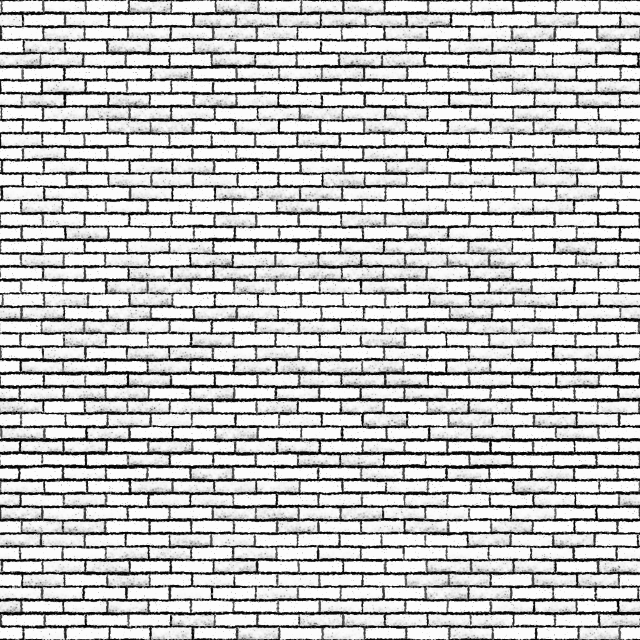
This texture map is drawn by a WebGL 2 fragment shader. Its source:

```glsl
#version 300 es
precision highp float;
// Running-bond brick wall in black and white: pale bricks, rough dark mortar.
// Joints are jittered distance bands roughened by cellular grain; hashed
// bricks carry speckled soot that gathers along their lower edges.

uniform vec2 u_resolution;
out vec4 fragColor;

const vec2 BRICKS = vec2(15.0, 48.0);        // repeats across and down
const vec3 BRICK_COLOR = vec3(0.99);
const vec3 MORTAR_COLOR = vec3(0.015);

// Lengths below are in units of one course height
const float BED_HALF_WIDTH = 0.088;          // horizontal joints
const float BED_VARIATION = 0.045;
const float HEAD_HALF_WIDTH = 0.068;         // vertical joints
const float HEAD_VARIATION = 0.03;
const float EDGE_SOFTNESS = 0.052;
const float EDGE_ROUGHNESS = 0.085;
const float WOBBLE = 0.035;

// Offsets in units of one brick length
const float COURSE_SHIFT = 0.09;
const float JOINT_JITTER = 0.05;

const float GRAIN_CELLS = 280.0;
const float SOOT_STRENGTH = 0.85;
const float SPECK_STRENGTH = 0.3;
const float TAU = 6.2831853;

float hash(vec2 p) {
    vec3 q = fract(p.xyx * vec3(0.1031, 0.1030, 0.0973));
    q += dot(q, q.yzx + 33.33);
    return fract((q.x + q.y) * q.z);
}

// Tiling cellular grain: soft dots of random strength
float cellGrain(vec2 uv) {
    vec2 p = uv * GRAIN_CELLS;
    vec2 cell = floor(p);
    float grain = 0.0;
    for (int y = -1; y <= 1; y++) {
        for (int x = -1; x <= 1; x++) {
            vec2 neighbor = cell + vec2(x, y);
            vec2 id = mod(neighbor, GRAIN_CELLS);
            vec2 center = neighbor + vec2(hash(id), hash(id + 311.7));
            float dot01 = 1.0 - smoothstep(0.15, 0.9, distance(p, center));
            grain = max(grain, dot01 * hash(id + 57.3));
        }
    }
    return grain;
}

// Tiling layered sines, about -1 to 1
float waves(vec2 uv) {
    vec2 a = uv * TAU;
    return 0.45 * sin(7.0 * a.x + 11.0 * a.y + 2.0 * sin(3.0 * a.y))
         + 0.35 * sin(19.0 * a.x - 23.0 * a.y + 1.7)
         + 0.20 * sin(43.0 * a.x + 31.0 * a.y + 4.1);
}

// Coverage of a joint, softened by at least half a pixel
float jointBand(float dist, float halfWidth, float pixel) {
    float soft = length(vec2(EDGE_SOFTNESS, 0.5 * pixel));
    return 1.0 - smoothstep(halfWidth - soft, halfWidth + soft, dist);
}

void main() {
    vec2 uv = gl_FragCoord.xy / u_resolution;
    float pixel = BRICKS.y / u_resolution.y;
    float grain = cellGrain(uv);
    float rough = (grain - 0.4) * EDGE_ROUGHNESS;

    // Courses are counted from the top
    float v = (1.0 - uv.y) * BRICKS.y + WOBBLE * waves(uv);
    float course = mod(floor(v), BRICKS.y);
    float drop = fract(v);

    // Staggered vertical joints, shifted per course and per joint
    float shift = (hash(vec2(course, 17.0)) - 0.5) * COURSE_SHIFT;
    float u = uv.x * BRICKS.x + 0.5 * mod(course, 2.0) - shift;
    float joint = floor(u + 0.5);
    vec2 jointId = vec2(mod(joint, BRICKS.x), course);
    float jointPos = joint + (hash(jointId + 5.0) - 0.5) * JOINT_JITTER;
    float headDist = abs(u - jointPos) * BRICKS.y / BRICKS.x;
    float headWidth = HEAD_HALF_WIDTH + HEAD_VARIATION * (hash(jointId + 71.0) - 0.5);
    float headInk = jointBand(headDist + rough, headWidth, pixel);
    headInk *= mix(0.65, 1.0, hash(jointId + 29.0));

    // Horizontal joints vary by line and by the brick beside them
    vec2 brickId = vec2(mod(joint - step(u, jointPos), BRICKS.x), course);
    float line = floor(v + 0.5);
    float lineHash = hash(vec2(mod(line, BRICKS.y), 43.0));
    float edgeHash = hash(brickId + vec2(91.0, 13.0 * step(0.5, drop)));
    float bedWidth = BED_HALF_WIDTH + BED_VARIATION * (lineHash + edgeHash - 1.0);
    float bedInk = jointBand(abs(v - line) + rough, bedWidth, pixel);

    // Soot on some bricks, with faint specks everywhere
    float cloud = 0.5 + 0.5 * waves(uv * 2.0 + 0.37);
    float dirty = smoothstep(0.45, 1.0, hash(brickId + 137.0));
    float low = mix(0.18, 1.0, smoothstep(0.35, 0.95, drop));
    float soot = SOOT_STRENGTH * dirty * cloud * low * (0.2 + 0.8 * grain);
    soot += SPECK_STRENGTH * smoothstep(0.82, 1.0, grain) * cloud;

    float ink = 1.0 - (1.0 - max(bedInk, headInk)) * (1.0 - clamp(soot, 0.0, 1.0));
    fragColor = vec4(mix(BRICK_COLOR, MORTAR_COLOR, ink), 1.0);
}
```
